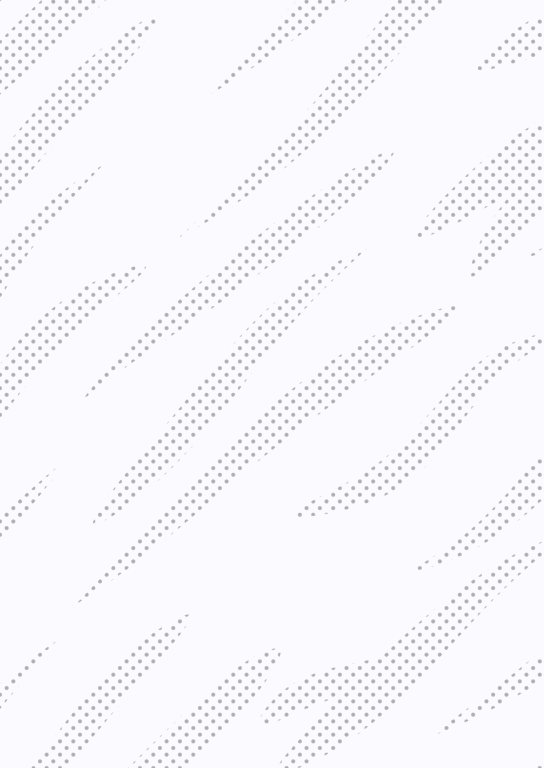
Write a Shadertoy shader that draws this pattern.

```glsl
const vec3 PAPER = vec3(0.98, 0.98, 1.0);
const vec3 INK = vec3(0.69, 0.69, 0.70);
const float DOT_PITCH = 0.0245;
const float DOT_RADIUS = 0.0036;
const vec2 CELL = vec2(0.92, 0.152);   // stripe spacing: along, across
const float SLANT = 0.64;              // stripe direction in radians

vec4 hash4(vec2 p) {
    vec4 h = fract(p.xyxy * vec4(0.1031, 0.1030, 0.0973, 0.1099));
    h += dot(h, h.wzxy + 33.33);
    return fract((h.xxyz + h.yzzw) * h.zywx);
}

float valueNoise(vec2 p) {
    vec2 i = floor(p), f = fract(p);
    f = f * f * (3.0 - 2.0 * f);
    float low = mix(hash4(i).x, hash4(i + vec2(1, 0)).x, f.x);
    float high = mix(hash4(i + vec2(0, 1)).x, hash4(i + vec2(1, 1)).x, f.x);
    return mix(low, high, f.y);
}

// Tapered S-curved blade centred on the origin, along x
float blade(vec2 p, float len, float halfWidth, float bend) {
    float t = clamp(p.x / len + 0.5, 0.0, 1.0);
    float taper = pow(t, 0.6) * pow(1.0 - t, 0.9) / 0.364;
    float side = abs(p.y - bend * sin(6.2832 * t)) - halfWidth * taper;
    return max(side, abs(p.x) - 0.5 * len);
}

// Blade with random size and tilt, sometimes forked at its lower end
float forkedBlade(vec2 p, vec4 shape, vec4 style) {
    float len = mix(0.6, 0.98, shape.x);
    float halfWidth = mix(0.032, 0.048, shape.y) * mix(0.8, 1.0, shape.x);
    float bend = mix(-0.022, 0.008, shape.z);
    p.y -= (shape.w - 0.5) * 0.2 * p.x;
    float facing = style.x < 0.5 ? -1.0 : 1.0;
    float d = blade(vec2(p.x * facing, p.y), len, halfWidth, bend * facing);
    if (style.y > 0.6) {
        float spread = style.z < 0.5 ? -0.27 : 0.27;
        vec2 q = vec2(p.x + 0.2 * len, p.y - spread * p.x);
        d = min(d, blade(q, 0.52 * len, 0.7 * halfWidth, 0.008));
    }
    return d;
}

// Steepen the flow toward the left and let it wander
vec2 flowCoords(vec2 p) {
    vec2 dir = vec2(cos(SLANT), sin(SLANT));
    vec2 q = vec2(dot(p, dir), dot(p, vec2(-dir.y, dir.x)));
    float left = max(1.0 - p.x, 0.0);
    q.y += 0.1 * left * left * left + 0.1 * valueNoise(p * 2.3 + 7.0);
    return q;
}

// Nearest blade among neighbouring lanes and segments
float stripes(vec2 q) {
    float d = 1.0;
    float lane0 = floor(q.y / CELL.y);
    for (int j = -1; j <= 1; j++) {
        float lane = lane0 + float(j);
        float u = q.x + CELL.x * hash4(vec2(lane + 40.0, 3.0)).x;
        float segment0 = floor(u / CELL.x);
        for (int i = -1; i <= 1; i++) {
            vec2 id = vec2(segment0 + float(i), lane);
            vec4 shape = hash4(id + 61.0);
            vec4 style = hash4(id + 117.0);
            vec2 centre = (id + 0.5 + vec2(0.0, 0.2 * (style.w - 0.5))) * CELL;
            d = min(d, forkedBlade(vec2(u, q.y) - centre, shape, style));
        }
    }
    return d;
}

// Staggered dot lattice
float dots(vec2 p) {
    vec2 diagonal = vec2(p.x + p.y, p.x - p.y) / DOT_PITCH;
    return length(fract(diagonal) - 0.5) * DOT_PITCH * 0.7071 - DOT_RADIUS;
}

float coverage(float d, float softness) {
    return smoothstep(softness, -softness, d);
}

void mainImage(out vec4 fragColor, in vec2 fragCoord) {
    vec2 p = fragCoord / iResolution.x;
    float softness = max(0.8 / iResolution.x, 0.0012);
    float ink = coverage(dots(p), softness) * coverage(stripes(flowCoords(p)), softness);
    fragColor = vec4(mix(PAPER, INK, ink), 1.0);
}
```
